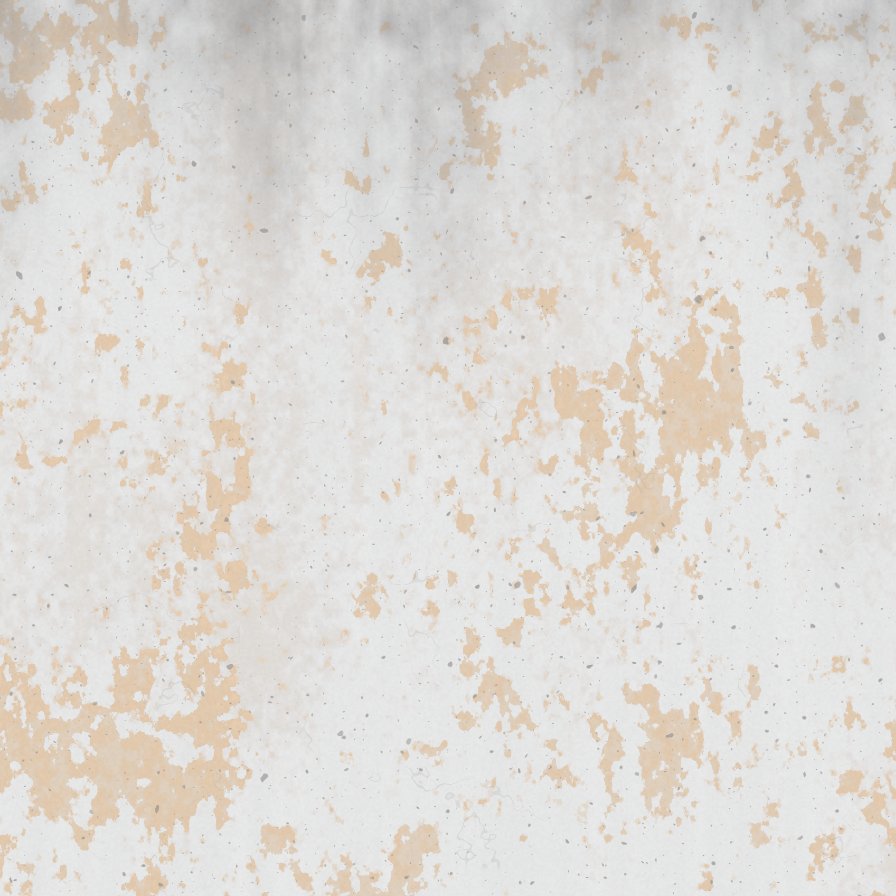
Give the GLSL for this texture, as a three.js fragment shader.

```glsl
#define PAINT vec3(0.900, 0.902, 0.903)
#define WARM_PAINT vec3(0.868, 0.850, 0.832)
#define PLASTER vec3(0.872, 0.775, 0.665)
#define GRIME vec3(0.57, 0.57, 0.575)
#define PIT vec3(0.58, 0.57, 0.56)
#define PEEL_LEVEL 0.285
#define PEEL_EDGE 0.022
#define GRIME_AMOUNT 0.40
#define PIT_DENSITY 0.22
#define GRAIN 0.020

varying vec2 vUv;

float hash(vec2 p) {
  vec3 q = fract(vec3(p.xyx) * 0.1031);
  q += dot(q, q.yzx + 33.33);
  return fract((q.x + q.y) * q.z);
}

float noise(vec2 p) {
  vec2 i = floor(p);
  vec2 f = fract(p);
  f = f * f * (3.0 - 2.0 * f);
  return mix(mix(hash(i), hash(i + vec2(1.0, 0.0)), f.x),
             mix(hash(i + vec2(0.0, 1.0)), hash(i + 1.0), f.x), f.y);
}

float fbm(vec2 p) {
  float sum = 0.0;
  float weight = 0.516;
  for (int i = 0; i < 5; i++) {
    sum += weight * noise(p);
    p = p * 2.03 + vec2(17.3, 41.7);
    weight *= 0.5;
  }
  return sum;
}

float glow(vec2 p, vec2 centre, vec2 radius) {
  vec2 q = (p - centre) / radius;
  return exp(-dot(q, q));
}

// Regions where the paint is weakest
float wear(vec2 p) {
  float w = glow(p, vec2(0.06, 0.20), vec2(0.12, 0.18));
  w += 0.6 * glow(p, vec2(0.25, 0.18), vec2(0.09, 0.24));
  w += 0.8 * glow(p, vec2(0.79, 0.44), vec2(0.13, 0.21));
  w += 0.9 * glow(p, vec2(0.94, 0.86), vec2(0.09, 0.20));
  w += 0.7 * glow(p, vec2(0.10, 0.90), vec2(0.12, 0.11));
  w += 0.9 * glow(p, vec2(0.69, 0.13), vec2(0.07, 0.13));
  w += 0.7 * glow(p, vec2(0.50, 0.01), vec2(0.10, 0.08));
  w += 0.8 * glow(p, vec2(0.43, 0.35), vec2(0.06, 0.05));
  return min(w, 1.0);
}

// One pit at most per cell: x is coverage, y is its tone
vec2 pits(vec2 p, float cells) {
  vec2 id = floor(p * cells) + cells * 3.0;
  vec2 centre = 0.3 + 0.4 * vec2(hash(id + 5.1), hash(id + 9.7));
  vec2 q = fract(p * cells) - centre;
  float angle = 6.283 * hash(id + 2.3);
  q = mat2(cos(angle), -sin(angle), sin(angle), cos(angle)) * q;
  q.x *= 1.0 + 1.2 * hash(id + 7.9);
  q += 0.07 * (vec2(noise(p * 260.0), noise(p * 260.0 + 31.0)) - 0.5);
  float size = mix(0.04, 0.12, pow(hash(id + 4.4), 2.5));
  float blur = 0.0010 * cells;
  float body = 1.0 - smoothstep(size - blur, size + blur, length(q));
  return vec2(body * step(hash(id), PIT_DENSITY), hash(id + 6.6));
}

void main() {
  vec2 p = vUv;
  float broad = fbm(p * vec2(9.0, 5.5) + 3.0);
  float fine = fbm(p * vec2(44.0, 31.0) + 11.0);
  float dust = fbm(p * vec2(115.0, 95.0) + 23.0);
  float cloud = fbm(p * vec2(7.0, 3.0) + 57.0);
  float runs = fbm(vec2(p.x * 45.0, p.y * 1.8) + 71.0);

  // Paint with warm clouds and faint vertical runs
  float warmth = smoothstep(0.47, 0.68, cloud * 0.5 + dust * 0.35 + runs * 0.2);
  vec3 color = mix(PAINT, WARM_PAINT, warmth * 0.85);
  color += (runs - 0.5) * 0.025;

  // Ragged peeled plaster, thinly veiled in places, with worn specks around it
  float height = 0.9 * (broad - 0.5) + fine - 0.5 + 0.23 * wear(p) - PEEL_LEVEL;
  float peel = smoothstep(-PEEL_EDGE, PEEL_EDGE, height + 0.5 * (dust - 0.5));
  float scuff = smoothstep(-0.03, 0.07, height + 0.85 * (dust - 0.5) + 0.02);
  float bare = mix(0.62, 1.0, smoothstep(0.35, 0.60, dust * 0.6 + cloud * 0.4));
  vec3 plaster = PLASTER + (dust - 0.5) * 0.07 + (cloud - 0.5) * 0.05;
  color = mix(color, plaster, max(peel * bare, scuff * 0.42));

  // Grime running down from the top
  float streak = fbm(vec2(p.x * 8.0, p.y * 0.9) + 91.0);
  float reach = smoothstep(0.60, 1.16, p.y + 0.65 * (streak - 0.5));
  reach += 0.40 * smoothstep(0.88, 1.02, p.y);
  reach += 0.40 * glow(p, vec2(0.95, 0.68), vec2(0.04, 0.26));
  float mottle = 0.10 + 0.8 * runs + 1.0 * (fine - 0.5) + 0.6 * cloud;
  color = mix(color, GRIME, clamp(reach * mottle * GRIME_AMOUNT, 0.0, 0.6));

  // Short hairline scratches
  float crease = abs(fbm(p * vec2(9.0, 11.0) + 133.0) - 0.5);
  float scratch = 1.0 - smoothstep(0.001, 0.007, crease);
  scratch *= smoothstep(0.64, 0.74, noise(p * 17.0 + 47.0));
  color = mix(color, GRIME, scratch * 0.16);

  // Pits at three sizes
  float cells = 25.0;
  for (int i = 0; i < 3; i++) {
    vec2 pit = pits(p + float(i) * 0.137, cells);
    color = mix(color, PIT + 0.16 * (pit.y - 0.5), pit.x * mix(0.4, 0.95, pit.y));
    cells *= 1.95;
  }

  // Fine surface grain
  color += GRAIN * (noise(p * 420.0) - 0.5);
  gl_FragColor = vec4(color, 1.0);
}
```
